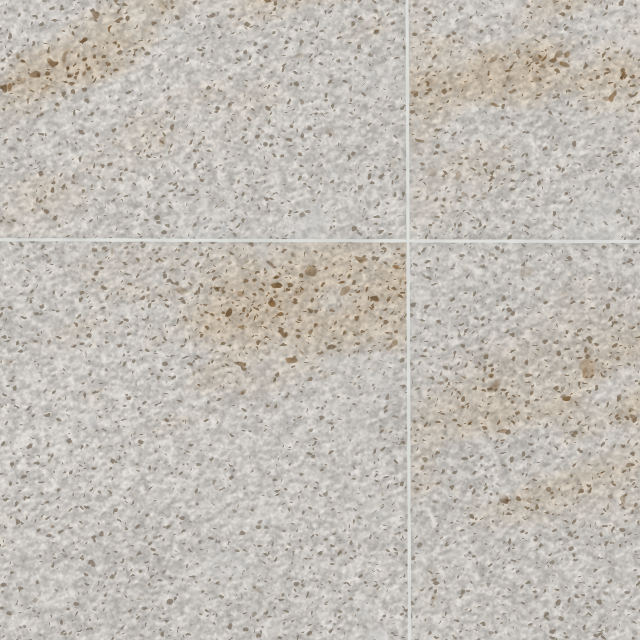
Write a Shadertoy shader that draws this texture.

```glsl
// Speckled limestone slabs meeting at thin pale joints, with sloping rusty veins.
#define SLAB_SIZE 0.80
#define JOINT_CROSSING vec2(0.638, 0.624)
#define JOINT_HALF_WIDTH 0.0026
#define SPECK_CELLS 100.0
#define PIT_CELLS 24.0
#define GRAIN_CELLS 150.0
#define GRAIN_CONTRAST 0.21
#define VEIN_SLOPE 0.36
#define STONE vec3(0.780, 0.768, 0.750)
#define SPECK vec3(0.500, 0.465, 0.420)
#define RUST vec3(0.430, 0.315, 0.180)
#define JOINT vec3(0.865, 0.875, 0.860)

vec3 hash3(vec2 p) {
    vec3 q = fract(p.xyx * vec3(0.1031, 0.1030, 0.0973));
    q += dot(q, q.yxz + 33.33);
    return fract((q.xxy + q.yzz) * q.zyx);
}

float valueNoise(vec2 p) {
    vec2 cell = floor(p), f = fract(p);
    f = f * f * (3.0 - 2.0 * f);
    float low = mix(hash3(cell).x, hash3(cell + vec2(1, 0)).x, f.x);
    float high = mix(hash3(cell + vec2(0, 1)).x, hash3(cell + vec2(1, 1)).x, f.x);
    return mix(low, high, f.y);
}

float clouds(vec2 p) {
    float sum = 0.0, weight = 0.5;
    for (int i = 0; i < 4; i++) {
        sum += weight * valueNoise(p);
        p = p * 2.03 + 11.7;
        weight *= 0.5;
    }
    return sum / 0.9375;
}

vec2 rotate(vec2 p, float angle) {
    float c = cos(angle), s = sin(angle);
    return vec2(c * p.x + s * p.y, c * p.y - s * p.x);
}

// Cellular scatter of slanted flecks; density runs from 0 to 1
float flecks(vec2 p, float cells, float density, float seed) {
    vec2 q = p * cells;
    q += 0.3 * vec2(valueNoise(q * 2.3), valueNoise(q * 2.3 + 40.0));
    vec2 cell = floor(q);
    float soft = max(0.10, cells / iResolution.y);
    float cover = 0.0;
    for (int y = -1; y <= 1; y++)
    for (int x = -1; x <= 1; x++) {
        vec2 id = cell + vec2(x, y);
        vec3 place = hash3(id + seed);
        vec3 form = hash3(id + seed + 57.0);
        vec2 d = rotate(q - id - place.xy, VEIN_SLOPE + 2.2 * (form.x - 0.5));
        d.y *= 1.2 + 1.5 * form.y;
        float radius = mix(0.17, 0.48, form.z * form.z);
        float strength = clamp((density - place.z) * 6.0, 0.0, 1.0);
        cover = max(cover, strength * (1.0 - smoothstep(radius - soft, radius + soft, length(d))));
    }
    return cover;
}

// Rusty vein, shifted from slab to slab
float vein(vec2 uv, vec2 p, vec2 slab) {
    vec2 along = rotate(uv, VEIN_SLOPE);
    vec2 step2 = slab + 1.0;
    float center = 0.32 + dot(step2, vec2(-0.32, 0.45)) + 0.12 * step2.x * step2.y;
    float d = (along.y - center + 0.12 * (clouds(p * 5.0) - 0.5)) / 0.13;
    float patches = smoothstep(0.32, 0.70, clouds(rotate(p, VEIN_SLOPE) * vec2(5.0, 11.0)));
    return exp(-d * d) * patches;
}

void mainImage(out vec4 fragColor, in vec2 fragCoord) {
    vec2 uv = fragCoord / iResolution.y;

    // Slab layout with slightly leaning joints
    vec2 fromJoint = uv - JOINT_CROSSING + vec2(0.004, 0.003) * (uv.yx - 0.5);
    vec2 slab = floor(fromJoint / SLAB_SIZE);
    vec2 local = fromJoint - slab * SLAB_SIZE;
    vec2 p = uv + (slab + 3.0) * vec2(3.17, 2.71);

    // Stone body: soft clouds, warm veins and fine grain
    float stain = vein(uv, p, slab);
    float haze = clouds(p * 4.0 + 5.0);
    vec2 g = rotate(p, VEIN_SLOPE) * GRAIN_CELLS;
    float grain = valueNoise(g * vec2(0.8, 1.2)) + 0.7 * valueNoise(g * 1.9 + 31.0) - 0.85;
    vec3 color = STONE * (1.0 + GRAIN_CONTRAST * grain + 0.06 * (haze - 0.5));
    color *= mix(vec3(1.0), vec3(0.98, 0.93, 0.86), stain);

    // Small flecks, browner along the veins
    float density = 0.42 + 0.30 * (clouds(p * 9.0) - 0.5) + 0.22 * stain;
    float small = flecks(p, SPECK_CELLS, density, 3.0);
    color = mix(color, mix(SPECK, RUST, 0.15 + 0.7 * stain), 0.78 * small);

    // Sparse rusty pits
    float pits = flecks(p, PIT_CELLS * 2.0, 0.03 + 0.26 * stain, 71.0);
    pits = max(pits, flecks(p, PIT_CELLS, 0.035 + 0.07 * stain, 19.0));
    color = mix(color, RUST * (0.75 + 0.5 * valueNoise(p * 90.0)), 0.80 * pits);

    // Pale residue beside the joints and in scattered smears
    float edge = min(local.x, SLAB_SIZE - local.y);
    float residue = 0.35 * exp(-edge / 0.018) * haze;
    residue += 0.30 * smoothstep(0.64, 0.80, clouds(p * 13.0 + 8.0));
    color = mix(color, vec3(0.82, 0.82, 0.82), residue);

    // Joints with a faint shaded rim
    vec2 gap = min(local, SLAB_SIZE - local);
    float d = min(gap.x, gap.y) + 0.0008 * (valueNoise(uv * 60.0) - 0.5);
    float aa = max(0.0010, 0.75 / iResolution.y);
    color *= 1.0 - 0.10 * exp(-d / 0.005);
    float joint = 1.0 - smoothstep(JOINT_HALF_WIDTH - aa, JOINT_HALF_WIDTH + aa, d);
    color = mix(color, JOINT * (0.97 + 0.06 * valueNoise(uv * 35.0)), 0.95 * joint);

    fragColor = vec4(color, 1.0);
}
```
